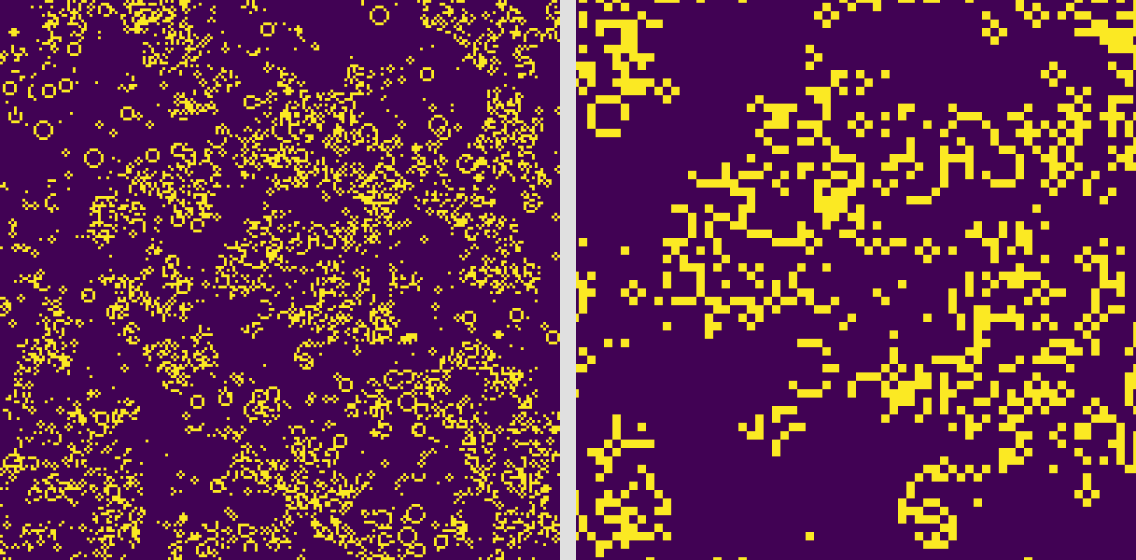
Left, the full canvas; right, a detail of the centre.
A WebGL 1 fragment shader for this texture:

```glsl
precision highp float;
// Draws a grid of tiny yellow dots and pixel rings, loosely clustered on deep purple.
uniform vec2 u_resolution;

const float CELLS = 200.0;          // grid cells along the canvas height
const int REACH = 3;                // largest ring radius, in cells
const float RING_HALF_WIDTH = 0.3;
const float SPARSE = 0.012;         // seeds per cell between clusters
const float DENSE = 0.15;           // seeds per cell inside clusters
const vec3 PURPLE = vec3(0.255, 0.006, 0.329);
const vec3 YELLOW = vec3(0.985, 0.915, 0.137);

float hash(vec2 p) {
  vec3 q = fract(p.xyx * 0.1031);
  q += dot(q, q.yzx + 33.33);
  return fract((q.x + q.y) * q.z);
}

float valueNoise(vec2 p) {
  vec2 i = floor(p);
  vec2 f = fract(p);
  f = f * f * (3.0 - 2.0 * f);
  float low = mix(hash(i), hash(i + vec2(1.0, 0.0)), f.x);
  float high = mix(hash(i + vec2(0.0, 1.0)), hash(i + 1.0), f.x);
  return mix(low, high, f.y);
}

// Chance that a cell near this one seeds a ring
float seedDensity(vec2 cell) {
  float clusters = 0.6 * valueNoise(cell / 9.0 + 71.0)
                 + 0.4 * valueNoise(cell / 22.0 + 137.0);
  return mix(SPARSE, DENSE, smoothstep(0.4, 0.7, clusters));
}

// Mostly dots and small diamonds, with a few wider rings
float ringRadius(float pick) {
  return step(0.40, pick) + step(0.85, pick) + step(0.97, pick);
}

// 1 where an odd number of rings crosses the cell, else 0
float litCell(vec2 cell) {
  float density = seedDensity(cell);
  float crossings = 0.0;
  for (int y = -REACH; y <= REACH; y++) {
    for (int x = -REACH; x <= REACH; x++) {
      vec2 offset = vec2(float(x), float(y));
      vec2 seed = cell + offset;
      if (hash(seed + 311.0) < density) {
        float radius = ringRadius(hash(seed + 907.0));
        float gap = abs(length(offset) - radius);
        crossings += 1.0 - step(RING_HALF_WIDTH, gap);
      }
    }
  }
  return mod(crossings, 2.0);
}

void main() {
  float pixelsPerCell = u_resolution.y / CELLS;
  vec2 p = gl_FragCoord.xy / pixelsPerCell - 0.5;
  vec2 cell = floor(p);

  // Blend neighbouring cells over one pixel at their shared edge
  vec2 blend = clamp((fract(p) - 0.5) * max(pixelsPerCell, 1.0) + 0.5, 0.0, 1.0);
  float bottom = mix(litCell(cell), litCell(cell + vec2(1.0, 0.0)), blend.x);
  float top = mix(litCell(cell + vec2(0.0, 1.0)), litCell(cell + 1.0), blend.x);

  gl_FragColor = vec4(mix(PURPLE, YELLOW, mix(bottom, top, blend.y)), 1.0);
}
```
